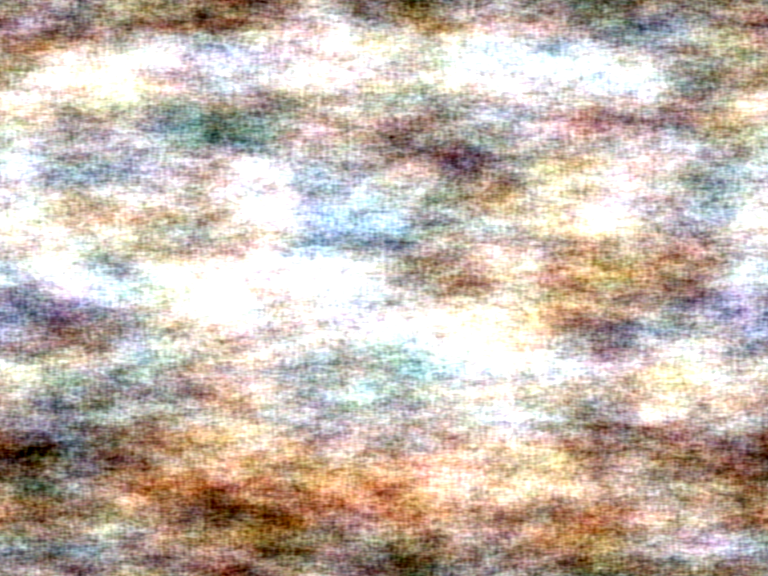
This texture is drawn by a Shadertoy shader. Its source:

```glsl
float hash(ivec2 cell, int seed) {
    uint h = uint(cell.x) * 1597334677u ^ uint(cell.y) * 3812015801u ^ uint(seed) * 2654435769u;
    h = (h ^ (h >> 16)) * 2246822519u;
    h = (h ^ (h >> 13)) * 3266489917u;
    return float((h ^ (h >> 16)) >> 8) / 16777216.0;
}

float cornerSlope(ivec2 cell, ivec2 period, vec2 offset, int seed) {
    ivec2 wrapped = ((cell % period) + period) % period;
    float angle = 6.2831853 * hash(wrapped, seed);
    return dot(vec2(cos(angle), sin(angle)), offset);
}

// Gradient noise that repeats once per canvas
float noise(vec2 uv, ivec2 period, int seed) {
    vec2 p = uv * vec2(period) + vec2(hash(ivec2(1, 7), seed), hash(ivec2(5, 2), seed));
    ivec2 i = ivec2(floor(p));
    vec2 f = fract(p);
    vec2 w = f * f * f * (f * (f * 6.0 - 15.0) + 10.0);
    float a = cornerSlope(i, period, f, seed);
    float b = cornerSlope(i + ivec2(1, 0), period, f - vec2(1, 0), seed);
    float c = cornerSlope(i + ivec2(0, 1), period, f - vec2(0, 1), seed);
    float d = cornerSlope(i + ivec2(1, 1), period, f - vec2(1, 1), seed);
    return mix(mix(a, b, w.x), mix(c, d, w.x), w.y);
}

// Layered noise, wider than tall
float clouds(vec2 uv, ivec2 period, float gain, int seed) {
    float sum = 0.0, amp = 1.0;
    for (int i = 0; i < 6; i++) {
        sum += amp * noise(uv, period, seed + i);
        period *= 2;
        amp *= gain;
    }
    return sum;
}

void mainImage(out vec4 fragColor, in vec2 fragCoord) {
    vec2 uv = fragCoord / iResolution.xy;

    float light = clouds(uv, ivec2(4, 7), 0.76, 11) + 0.5 * noise(uv, ivec2(2, 3), 10);
    float warmth = clouds(uv, ivec2(3, 5), 0.66, 31);
    vec3 tint = vec3(clouds(uv, ivec2(6, 9), 0.85, 51),
                     clouds(uv, ivec2(6, 9), 0.85, 71),
                     clouds(uv, ivec2(6, 9), 0.85, 91));

    // Ragged brown band that wraps across the bottom and top edges
    float bandDist = abs(fract(uv.y + 0.405) - 0.5) + 0.06 * clouds(uv, ivec2(3, 5), 0.7, 111);
    float band = 1.0 - smoothstep(0.12, 0.21, bandDist);
    vec3 color = mix(vec3(0.86, 0.83, 0.81), vec3(0.67, 0.55, 0.46), band);

    // Light and dark blotches, rust to blue drift, faint stray hues
    color += light * vec3(0.5, 0.53, 0.55);
    color += warmth * vec3(0.19, 0.0, -0.19);
    color += 0.08 * tint;

    // Fine crossed threads
    float threads = noise(uv, ivec2(190, 50), 131) + noise(uv, ivec2(70, 170), 132);
    threads += noise(uv, ivec2(170, 130), 133);
    color += 0.13 * threads;

    fragColor = vec4(clamp(color, 0.0, 1.0), 1.0);
}
```
